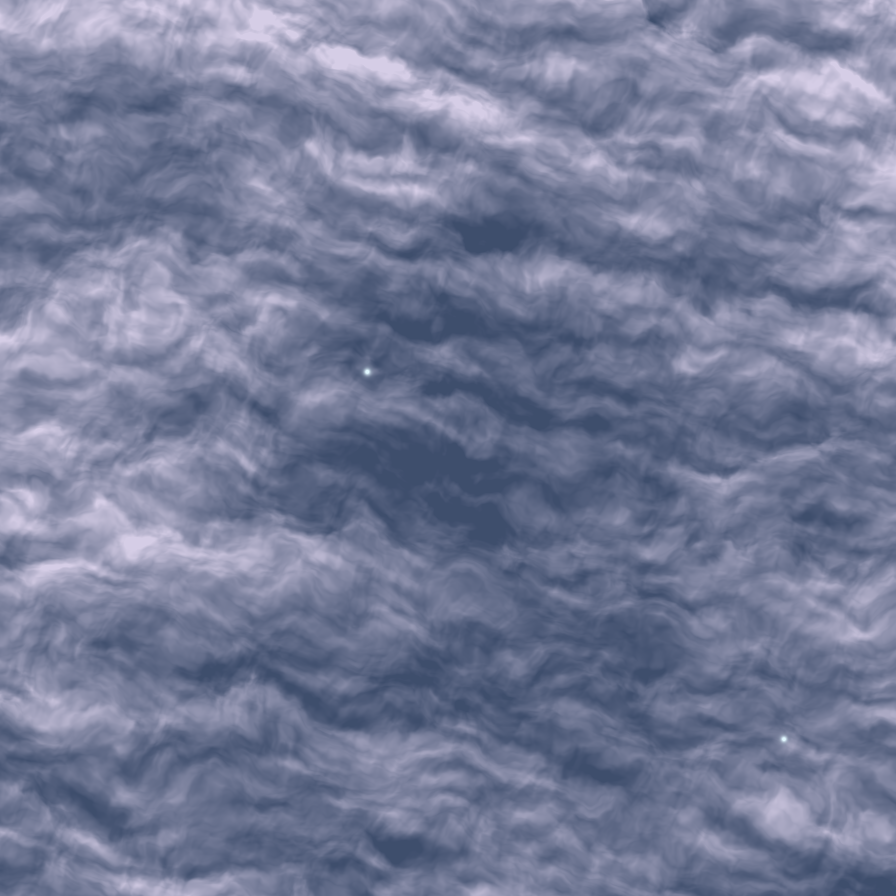
Write a Shadertoy shader that draws this texture.

```glsl
const vec3 SHADOW_BLUE = vec3(0.25, 0.31, 0.43);
const vec3 LIT_LILAC = vec3(0.76, 0.74, 0.84);
const vec3 STAR_WHITE = vec3(0.88, 0.97, 1.0);
const int ROLL_COUNT = 15;

float hash(vec2 p) {
    return fract(sin(dot(p, vec2(127.1, 311.7))) * 43758.5453);
}

mat2 rotation(float angle) {
    float c = cos(angle), s = sin(angle);
    return mat2(c, s, -s, c);
}

// Dot product of a random unit slope with the offset from its lattice corner
float cornerSlope(vec2 cell, vec2 offset) {
    float angle = 6.2832 * hash(cell);
    return dot(vec2(cos(angle), sin(angle)), offset);
}

float noise(vec2 p) {
    vec2 cell = floor(p), f = fract(p);
    vec2 w = f * f * f * (f * (f * 6.0 - 15.0) + 10.0);
    vec2 right = vec2(1.0, 0.0), up = vec2(0.0, 1.0);
    float low = mix(cornerSlope(cell, f), cornerSlope(cell + right, f - right), w.x);
    float high = mix(cornerSlope(cell + up, f - up), cornerSlope(cell + 1.0, f - 1.0), w.x);
    return mix(low, high, w.y);
}

float fbm(vec2 p, int octaves) {
    float sum = 0.0, amplitude = 1.0;
    mat2 turn = rotation(0.6);
    for (int i = 0; i < octaves; i++) {
        sum += amplitude * noise(p);
        p = turn * p * 2.03 + 11.7;
        amplitude *= 0.5;
    }
    return sum;
}

// Heaped round lobes parted by creases
float billows(vec2 p, int octaves) {
    float sum = 0.0, amplitude = 1.0;
    mat2 turn = rotation(0.25);
    for (int i = 0; i < octaves; i++) {
        float n = noise(p);
        sum += amplitude * sqrt(n * n + 0.001);
        p = turn * p * 2.1 + 7.9;
        amplitude *= 0.52;
    }
    return sum;
}

// Overlapping cloud rolls, far to near: lit crest, shaded underside
float cloudRolls(vec2 p, float fluff) {
    float tone = 0.0;
    for (int i = 0; i < ROLL_COUNT; i++) {
        float id = float(i);
        float crest = 1.25 - 0.088 * id
            + 0.1 * noise(vec2(p.x * 2.3, id * 7.3))
            + 0.06 * billows(vec2(p.x * 8.0, id * 3.7), 2);
        float depth = crest - p.y + 0.018 * fluff;
        float presence = smoothstep(-0.25, 0.15, noise(vec2(p.x * 2.4 + id * 5.1, id * 3.3)));
        float cover = presence * smoothstep(-0.004, 0.016, depth)
            * (1.0 - smoothstep(0.1, 0.24, depth));
        float crestLight = 0.6 + 0.6 * hash(vec2(id, 4.0));
        float body = mix(crestLight, -0.9, smoothstep(0.0, 0.13, depth));
        tone = mix(tone, body, cover);
    }
    return tone;
}

// Short fine fibres leaning up to the right
float fibres(vec2 p) {
    vec2 q = rotation(0.5) * p;
    float patches = 0.5 + 2.5 * abs(noise(p * 9.0));
    return patches * (noise(q * vec2(75.0, 26.0)) + 0.6 * noise(q * vec2(150.0, 60.0)));
}

float star(vec2 p, vec2 center, float radius) {
    vec2 d = (p - center) / radius;
    float core = exp(-dot(d, d));
    float glow = 0.2 * exp(-0.3 * dot(d, d));
    return min(core + glow, 1.0);
}

void mainImage(out vec4 fragColor, in vec2 fragCoord) {
    vec2 uv = fragCoord / iResolution.y;

    // Curling warp, then a gentle fall towards the right
    vec2 curl = vec2(fbm(uv * 8.0, 5), fbm(uv * 8.0 + 17.3, 5));
    vec2 p = uv + 0.025 * curl;
    vec2 drift = vec2(p.x, p.y + 0.16 * p.x + 0.04 * noise(p * 2.2 + 3.1));

    // Cloud structure from broad masses down to wisps
    float masses = fbm(drift * vec2(2.0, 5.0) + 2.4, 5);
    float fluff = fbm(p * vec2(24.0, 28.0), 4);
    float rolls = cloudRolls(drift, fluff);

    // Lobes lit from above: height falls off towards the light
    vec2 lobeScale = vec2(5.5, 11.0);
    float lobes = billows(drift * lobeScale, 4);
    float lobesAbove = billows((drift + vec2(-0.004, 0.013)) * lobeScale, 4);
    float relief = lobes - lobesAbove;

    float tone = 2.1 * masses + 0.75 * rolls + 2.8 * relief + 1.2 * (lobes - 0.33);
    tone += 0.8 * (uv.y - 0.5) + 1.4 * (uv.y - 0.45) * (uv.y - 0.45) - 0.13;
    tone += 0.3 * (0.5 - uv.x) + 0.55 * fluff + 0.42 * fibres(p);
    tone = clamp(tone, -1.9, 2.4);

    // Brightness curve with a longer bright tail
    float light = 0.4 + 0.265 * tone + 0.025 * tone * tone;
    vec3 color = mix(SHADOW_BLUE, LIT_LILAC, clamp(light, -0.1, 1.15));

    float stars = star(uv, vec2(0.41, 0.585), 0.0035)
        + star(uv, vec2(0.875, 0.175), 0.0032);
    color = mix(color, STAR_WHITE, min(stars, 1.0));
    fragColor = vec4(color, 1.0);
}
```
